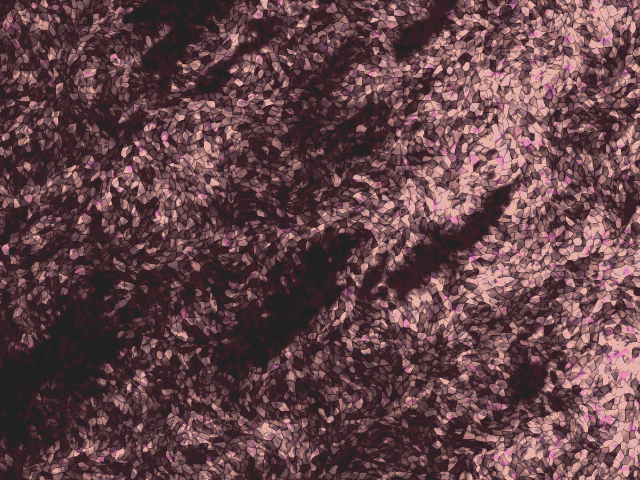
Give the GLSL for this texture, as a WebGL 2 fragment shader.

```glsl
#version 300 es
precision highp float;
// Etched metal grain: two layers of stretched Voronoi cells (grains and needles)
// get random tones, shifted by diagonal noise bands and a brighter right side.
// The summed tone is equalised and looked up in a black-maroon-pink ramp.

uniform vec2 u_resolution;
out vec4 fragColor;

const float BAND_ANGLE = 0.72;

float hash(vec2 p) {
    return fract(sin(dot(p, vec2(127.1, 311.7))) * 43758.5453);
}

vec2 hash2(vec2 p) {
    return vec2(hash(p), hash(p + 57.3));
}

mat2 rotation(float a) {
    float c = cos(a), s = sin(a);
    return mat2(c, -s, s, c);
}

float noise(vec2 p) {
    vec2 i = floor(p), f = fract(p);
    f = f * f * (3.0 - 2.0 * f);
    return mix(mix(hash(i), hash(i + vec2(1, 0)), f.x),
               mix(hash(i + vec2(0, 1)), hash(i + vec2(1, 1)), f.x), f.y);
}

float fbm(vec2 p) {
    float sum = 0.0, amp = 0.5;
    for (int i = 0; i < 4; i++) {
        sum += amp * noise(p);
        p = rotation(0.5) * p * 2.03 + 17.1;
        amp *= 0.5;
    }
    return sum / 0.9375;
}

// Stretched Voronoi cells: x = random tone of the cell, y = distance to its border.
vec2 grains(vec2 p, float angle, float jitter, float stretch, float blur) {
    vec2 cell = floor(p);
    float near = 1e3, next = 1e3, nearTone = 0.0, nextTone = 0.0;
    for (int y = -2; y <= 2; y++) {
        for (int x = -2; x <= 2; x++) {
            vec2 id = cell + vec2(x, y);
            float turn = angle + jitter * (hash(id + 9.7) - 0.5);
            vec2 d = rotation(turn) * (id + hash2(id) - p);
            float dist = length(d * vec2(1.0 / stretch, stretch));
            float tone = hash(id + 31.9);
            if (dist < near) {
                next = near;
                nextTone = nearTone;
                near = dist;
                nearTone = tone;
            } else if (dist < next) {
                next = dist;
                nextTone = tone;
            }
        }
    }
    float border = next - near;
    float own = 0.5 + 0.5 * smoothstep(0.0, blur, border);
    return vec2(mix(nextTone, nearTone, own), border);
}

// Blend towards the next ramp colour between two tone levels.
vec3 rampStep(vec3 col, vec3 nextCol, float from, float to, float t) {
    return mix(col, nextCol, clamp((t - from) / (to - from), 0.0, 1.0));
}

vec3 ramp(float t) {
    vec3 col = vec3(0.13, 0.13, 0.13);
    col = rampStep(col, vec3(0.23, 0.12, 0.15), 0.07, 0.20, t);
    col = rampStep(col, vec3(0.35, 0.24, 0.26), 0.30, 0.51, t);
    col = rampStep(col, vec3(0.50, 0.36, 0.38), 0.56, 0.73, t);
    col = rampStep(col, vec3(0.69, 0.49, 0.49), 0.76, 0.87, t);
    return rampStep(col, vec3(0.90, 0.70, 0.68), 0.89, 0.96, t);
}

void main() {
    vec2 p = gl_FragCoord.xy / u_resolution.y;
    float pixel = 1.0 / u_resolution.y;
    vec2 q = rotation(BAND_ANGLE) * p;

    // Large structure: bright side, diagonal bands, clumps and dark patches
    float side = smoothstep(0.55, 1.25, p.x + 0.3 * (p.y - 0.5));
    float band = (fbm(q * vec2(2.2, 7.0) + 3.7) - 0.5) * 6.0;
    float clump = (fbm(q * vec2(8.0, 21.0) + 41.0) - 0.5) * 6.0;
    float ragged = fbm(p * 38.0) - 0.5;
    float hollow = fbm(q * vec2(3.0, 8.0) + 73.0) + 0.22 * ragged;
    float dark = smoothstep(0.56, 0.65, hollow - 0.16 * side - 0.02 * band);

    // Grains and finer needles following a wandering direction
    float flow = BAND_ANGLE + 4.5 * (noise(p * 9.0 + 5.0) - 0.5);
    vec2 warp = 0.006 * (vec2(noise(p * 70.0), noise(p * 70.0 + 19.0)) - 0.5);
    vec2 grain = grains((p + warp) * 62.0, flow, 1.6, 1.3, 62.0 * pixel);
    vec2 needle = grains((p - warp) * 105.0 + 7.0, flow, 1.2, 1.5, 105.0 * pixel);
    float seam = 1.0 - smoothstep(0.02, 0.02 + max(0.22, 62.0 * pixel), grain.y);

    // Sum of tones, equalised to an even spread from 0 to 1
    float z = 0.45 * band + 0.55 * clump + 1.5 * (side - 0.36) - 1.2 * seam + 0.4;
    z += 2.7 * (grain.x - 0.5) + 2.1 * (needle.x - 0.5);
    float tone = mix(0.07, 1.0, 1.0 / (1.0 + exp(-1.3 * z)));
    tone *= 1.0 - 0.78 * dark;

    // Colour with slight warm shifts and sparse magenta flecks
    vec3 col = ramp(tone);
    col *= 1.0 + (needle.x - 0.5) * vec3(0.04, 0.0, -0.12);
    float fleck = smoothstep(0.74, 0.84, noise(p * 85.0 + 11.0)) * smoothstep(0.4, 0.7, tone);
    col *= mix(vec3(1.0), vec3(1.0, 0.78, 1.08), fleck);
    fragColor = vec4(col, 1.0);
}
```
